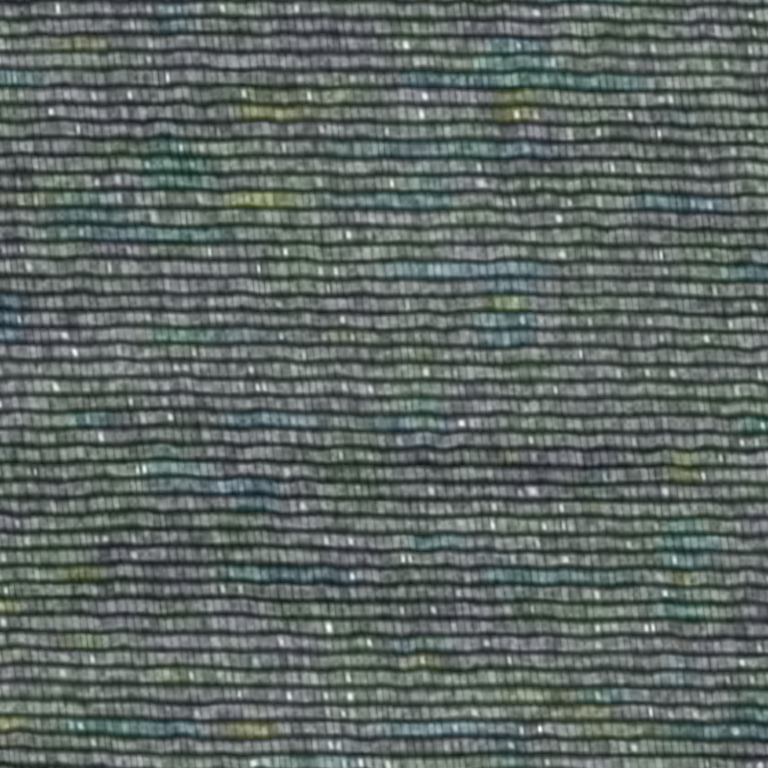
This texture is drawn by a WebGL 2 fragment shader. Its source:

```glsl
#version 300 es
precision highp float;
// Grey-green ribbed cloth: 45 horizontal cords wrapped in fine, uneven beads of yarn.

uniform vec2 u_resolution;
out vec4 outColor;

const float CORDS = 45.0;
const float BEADS = 88.0;
const vec3 GAP_COLOR = vec3(0.175, 0.207, 0.193);
const vec3 YARN_COLOR = vec3(0.470, 0.500, 0.487);
const vec3 OLIVE_TINT = vec3(0.035, 0.030, -0.075);
const vec3 TEAL_TINT = vec3(-0.050, 0.005, 0.015);
const vec3 SLATE_TINT = vec3(0.008, -0.014, 0.024);

float hash(vec2 p) {
    vec3 q = fract(p.xyx * 0.1031);
    q += dot(q, q.yzx + 33.33);
    return fract((q.x + q.y) * q.z);
}

float noise(vec2 p) {
    vec2 cell = floor(p);
    vec2 f = fract(p);
    f = f * f * (3.0 - 2.0 * f);
    float low = mix(hash(cell), hash(cell + vec2(1.0, 0.0)), f.x);
    float high = mix(hash(cell + vec2(0.0, 1.0)), hash(cell + vec2(1.0, 1.0)), f.x);
    return mix(low, high, f.y);
}

// Cord coordinate: whole part numbers the cord, fraction crosses it.
float cordCoord(vec2 uv, float count) {
    float sag = 0.35 * uv.x + 0.35 * (noise(uv * vec2(4.0, 3.0)) - 0.5);
    float wobble = 0.22 * (noise(vec2(uv.x * 38.0, uv.y * 24.0)) - 0.5);
    return uv.y * count + sag + wobble;
}

// Rounded cord section: 0 in the groove, 1 on the crown.
float cordProfile(float across, float softness) {
    float d = abs(across - 0.53) * 2.0;
    return 1.0 - smoothstep(1.0 - softness, 1.0, d);
}

// Soft bead with its own strength; zero at both ends of its cell.
float bead(float along, float row) {
    float id = floor(along);
    float f = fract(along);
    return 4.0 * f * (1.0 - f) * (0.3 + 0.7 * hash(vec2(id, row + 71.0)));
}

// Sparse bright fibre catching the light.
float glint(vec2 p, float rarity) {
    vec2 cell = floor(p);
    vec2 offset = (fract(p) - 0.5) * vec2(2.2, 2.6);
    float lit = smoothstep(rarity, 1.0, hash(cell + 19.0));
    return lit * (1.0 - smoothstep(0.1, 1.0, length(offset)));
}

// Patches of dyed yarn, long along the cord.
float dyePatch(vec2 uv, float row, float seed, float threshold) {
    float n = noise(vec2(uv.x * 9.0 + seed, row * 0.55 + seed));
    return smoothstep(threshold, threshold + 0.22, n);
}

void main() {
    vec2 uv = gl_FragCoord.xy / u_resolution;

    // Cord layout
    float cord = cordCoord(uv, CORDS);
    float row = floor(cord);
    float across = fract(cord);
    float softness = mix(0.5, 0.95, noise(vec2(uv.x * 30.0, row * 3.7)));
    float crown = cordProfile(across, softness);

    // Uneven beads along each cord
    float stretch = 1.3 * noise(vec2(uv.x * 31.0, row * 5.3));
    float along = uv.x * BEADS + hash(vec2(row, 5.0)) * 9.0 + stretch + 0.3 * across;
    float beads = bead(along, row) - 0.43;

    // Coarse and fine yarn irregularity
    float yarn = noise(vec2(uv.x * 105.0, cord * 2.1 + 13.0)) - 0.5;
    float fibre = noise(vec2(uv.x * 210.0, cord * 4.3 + 47.0)) - 0.5;
    float shade = noise(vec2(uv.x * 5.0, uv.y * 13.0)) - 0.5;
    float rowShade = hash(vec2(row, 29.0)) - 0.5;

    // Light and dark
    vec3 color = mix(GAP_COLOR, YARN_COLOR, crown);
    float relief = 0.17 * beads + 0.22 * yarn + 0.11 * fibre;
    color += relief * mix(0.35, 1.0, crown);
    color += 0.07 * shade + 0.035 * rowShade;
    color += 0.30 * crown * glint(vec2(along, cord), 0.88);

    // Dye variation
    color += SLATE_TINT * (noise(uv * vec2(13.0, 25.0) + 61.0) * 2.0 - 1.0);
    color += OLIVE_TINT * dyePatch(uv, row, 83.0, 0.78);
    color += TEAL_TINT * dyePatch(uv, row, 137.0, 0.68);

    outColor = vec4(clamp(color, 0.0, 1.0), 1.0);
}
```
